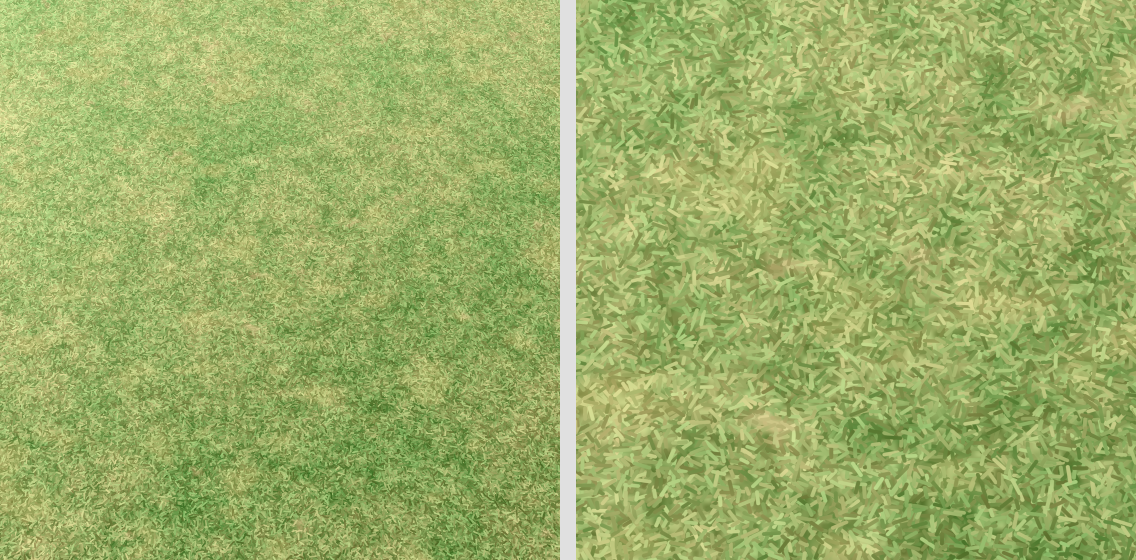
Left: the whole. Right: its middle third, enlarged.
A Shadertoy shader for this texture:

```glsl
vec3 hash3(vec3 p) {
    p = fract(p * vec3(0.1031, 0.1030, 0.0973));
    p += dot(p, p.yxz + 33.33);
    return fract((p.xxy + p.yxx) * p.zyx);
}

float valueNoise(vec2 p, float seed) {
    vec2 cell = floor(p), f = fract(p);
    f = f * f * (3.0 - 2.0 * f);
    float a = hash3(vec3(cell, seed)).x;
    float b = hash3(vec3(cell + vec2(1, 0), seed)).x;
    float c = hash3(vec3(cell + vec2(0, 1), seed)).x;
    float d = hash3(vec3(cell + vec2(1, 1), seed)).x;
    return mix(mix(a, b, f.x), mix(c, d, f.x), f.y);
}

float fbm(vec2 p, float seed) {
    float sum = 0.0, amp = 0.533;
    for (int i = 0; i < 4; i++) {
        sum += amp * valueNoise(p, seed + float(i));
        p = mat2(1.6, 1.2, -1.2, 1.6) * p + 7.3;
        amp *= 0.5;
    }
    return sum;
}

// Layers of short, randomly turned blades: x is shade, y is tint, both in -0.5..0.5
vec2 grassBlades(vec2 p, float pixel) {
    vec2 look = vec2(valueNoise(p * 1.3, 3.0), valueNoise(p * 0.9, 5.0)) - 0.6;
    for (int layer = 0; layer < 4; layer++) {
        vec2 q = p + float(layer) * vec2(17.37, 9.61);
        vec2 home = floor(q);
        for (int j = -1; j <= 1; j++)
        for (int i = -1; i <= 1; i++) {
            vec2 cell = home + vec2(i, j);
            vec3 place = hash3(vec3(cell, float(layer) * 13.0 + 21.0));
            vec3 kind = hash3(vec3(cell, float(layer) * 13.0 + 87.0));
            float angle = place.z * 3.1416;
            vec2 dir = vec2(cos(angle), sin(angle));
            vec2 d = q - cell - place.xy;
            float halfLength = 0.25 + 0.4 * kind.z;
            float along = dot(d, dir);
            float dist = length(d - dir * clamp(along, -halfLength, halfLength));
            float cover = 1.0 - smoothstep(0.13 - 0.4 * pixel, 0.17 + 0.6 * pixel, dist);
            look = mix(look, kind.xy - 0.5, cover);
        }
    }
    return look;
}

// Sparse, ragged worn spots
float wornSpots(vec2 p) {
    vec2 ragged = p + 0.5 * (vec2(fbm(p * 5.0, 31.0), fbm(p * 5.0, 41.0)) - 0.5);
    vec2 cell = floor(ragged);
    vec3 h = hash3(vec3(cell, 55.0));
    vec2 d = (ragged - cell - 0.3 - 0.4 * h.xy) * vec2(1.0, 1.5);
    return step(0.78, h.z) * (1.0 - smoothstep(0.04, 0.2, length(d)));
}

void mainImage(out vec4 fragColor, in vec2 fragCoord) {
    vec2 uv = fragCoord / iResolution.xy;

    // Ground plane receding toward the top
    float depth = 1.0 + 0.5 * uv.y;
    vec2 ground = vec2((uv.x - 0.5) * depth, uv.y + 0.4 * uv.y * uv.y) + 2.0;
    vec2 blade = grassBlades(ground * 112.0, 112.0 * depth / iResolution.y);

    // Light fades from the upper left to the lower right
    float light = 0.43 + 0.33 * uv.y - 0.12 * (uv.x - 0.5);
    light += 0.12 * exp(-5.0 * uv.x) * smoothstep(0.2, 0.8, uv.y);
    vec2 shadowOffset = (uv - vec2(0.66, 0.45)) * vec2(2.2, 3.0);
    light -= 0.07 * exp(-dot(shadowOffset, shadowOffset));

    // Uneven growth, from broad patches to small tufts
    float patches = fbm(ground * 6.0, 61.0) - 0.5;
    float tufts = fbm(ground * vec2(28.0, 36.0), 71.0) - 0.5;
    float shade = light + 0.22 * patches + 0.42 * tufts;
    shade += blade.x * mix(0.98, 0.66, uv.y);
    shade = clamp(shade, -0.15, 1.2);

    vec3 deepGreen = vec3(0.38, 0.47, 0.20);
    vec3 paleGreen = vec3(0.77, 0.85, 0.55);
    vec3 color = mix(deepGreen, paleGreen, shade);
    color += (0.6 * blade.y + 0.7 * patches + 0.6 * tufts) * vec3(0.16, -0.03, 0.03);

    // Dry straw and worn spots
    float straw = smoothstep(0.56, 0.78, fbm(ground * vec2(13.0, 18.0), 91.0));
    vec3 strawColor = vec3(0.78, 0.76, 0.47) + 0.25 * blade.x;
    color = mix(color, strawColor, 0.45 * straw);
    vec3 wornColor = vec3(0.80, 0.72, 0.50) + 0.2 * blade.x;
    color = mix(color, wornColor, 0.55 * wornSpots(ground * 9.0));

    fragColor = vec4(clamp(color, 0.0, 1.0), 1.0);
}
```
